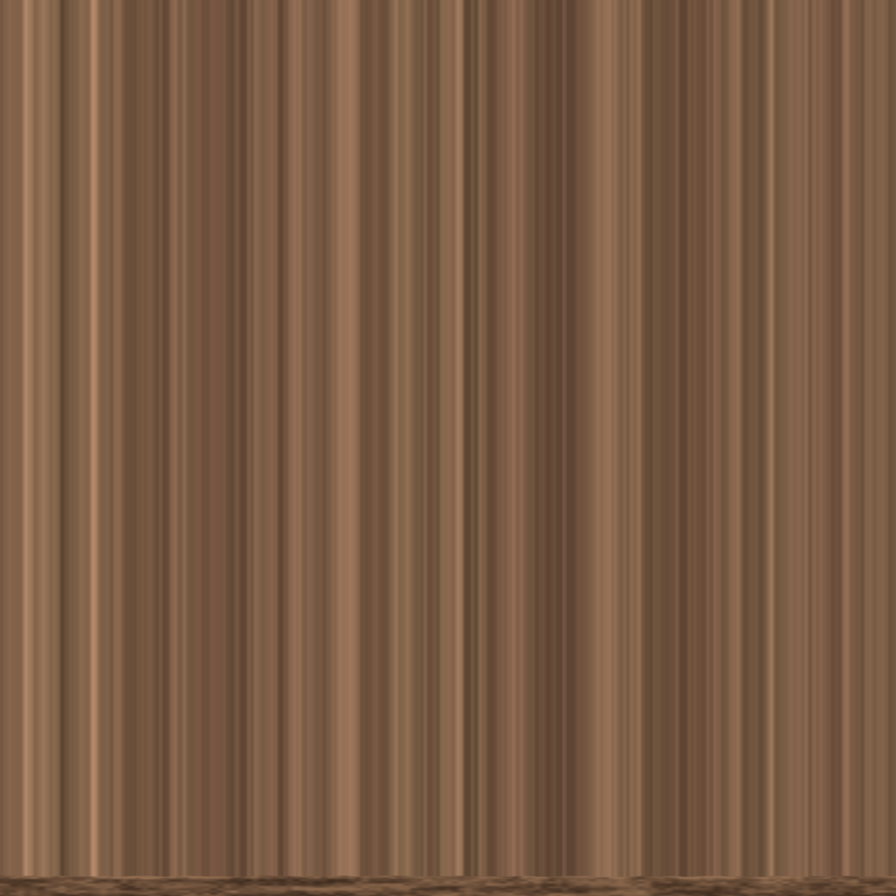
Reproduce this texture procedurally as a Shadertoy shader.

```glsl
// Brown wood grain of fine vertical stripes above a thin strip of rough bark.

const vec3 DARK_WOOD = vec3(0.34, 0.246, 0.178);
const vec3 LIGHT_WOOD = vec3(0.68, 0.518, 0.399);
const vec3 HUE_SHIFT = vec3(0.010, -0.008, 0.004);  // reddish against olive
const vec3 DARK_BARK = vec3(0.24, 0.165, 0.115);
const vec3 LIGHT_BARK = vec3(0.56, 0.42, 0.31);

const float BASE_TONE = 0.43;
const float BROAD_BANDS = 13.0;     // stripes across the canvas
const float MEDIUM_BANDS = 45.0;
const float NARROW_BANDS = 122.0;
const float FINE_BANDS = 236.0;
const float RIDGE_CELLS = 20.0;
const float RIDGE_WIDTH = 0.0035;
const float RIDGE_GAIN = 0.36;
const float BARK_HEIGHT = 0.022;

float hash(vec2 p) {
    uvec2 q = uvec2(ivec2(floor(p)) + 4096);
    uint h = q.x * 1597334677u ^ q.y * 3812015801u;
    h = (h ^ (h >> 15)) * 2246822519u;
    h = (h ^ (h >> 13)) * 3266489917u;
    return float((h ^ (h >> 16)) >> 8) / 16777216.0;
}

// Centred 1D noise with flat plateaus and fairly crisp borders.
float bands(float x, float count, float seed) {
    float p = x * count + seed * 0.37;
    float i = floor(p);
    float blend = smoothstep(0.2, 0.8, p - i);
    return mix(hash(vec2(i, seed)), hash(vec2(i + 1.0, seed)), blend) - 0.5;
}

float valueNoise(vec2 p) {
    vec2 i = floor(p);
    vec2 f = smoothstep(0.0, 1.0, p - i);
    float low = mix(hash(i), hash(i + vec2(1, 0)), f.x);
    float high = mix(hash(i + vec2(0, 1)), hash(i + vec2(1, 1)), f.x);
    return mix(low, high, f.y);
}

// Sparse bright lines: 1D cellular noise with one ridge per cell.
float ridges(float x) {
    float cell = floor(x * RIDGE_CELLS);
    float glow = 0.0;
    for (float k = -1.0; k <= 1.0; k++) {
        float id = cell + k;
        float center = (id + hash(vec2(id, 71.0))) / RIDGE_CELLS;
        float strength = smoothstep(0.25, 1.0, hash(vec2(id, 72.0)));
        float width = RIDGE_WIDTH * mix(0.6, 1.6, hash(vec2(id, 73.0)));
        float d = (x - center) / width;
        glow += strength * exp(-d * d);
    }
    return glow;
}

vec3 woodColor(float x) {
    // Uneven stripe widths
    float warped = x + 0.009 * sin(17.0 * x + 1.0) + 0.003 * sin(61.0 * x);
    float tone = BASE_TONE
        + 0.38 * bands(warped, BROAD_BANDS, 11.0)
        + 0.40 * bands(warped, MEDIUM_BANDS, 23.0)
        + 0.36 * bands(warped, NARROW_BANDS, 37.0)
        + 0.24 * bands(x, FINE_BANDS, 53.0)
        + RIDGE_GAIN * ridges(x);
    float hue = 0.7 * bands(warped, 24.0, 61.0) + bands(warped, 90.0, 67.0);
    return mix(DARK_WOOD, LIGHT_WOOD, clamp(tone, 0.08, 1.05)) + HUE_SHIFT * hue;
}

vec3 barkColor(vec2 uv) {
    // Long streaks lying along the strip
    float tone = 0.42 * valueNoise(uv * vec2(14.0, 120.0))
        + 0.34 * valueNoise(uv * vec2(42.0, 240.0) + 40.0)
        + 0.24 * valueNoise(uv * vec2(130.0, 400.0) + 90.0);
    float rim = smoothstep(0.0045, 0.0, BARK_HEIGHT - uv.y);
    tone = smoothstep(0.1, 1.0, tone) + 0.3 * rim;
    return mix(DARK_BARK, LIGHT_BARK, clamp(tone, 0.0, 1.0));
}

void mainImage(out vec4 fragColor, in vec2 fragCoord) {
    vec2 uv = fragCoord / iResolution.xy;
    float pixel = 1.0 / iResolution.y;

    // Slightly ragged border between bark and wood
    float border = BARK_HEIGHT + 0.0015 * (valueNoise(vec2(uv.x * 60.0, 7.0)) - 0.5);
    float aboveBark = smoothstep(border - pixel, border + pixel, uv.y);

    fragColor = vec4(mix(barkColor(uv), woodColor(uv.x), aboveBark), 1.0);
}
```
